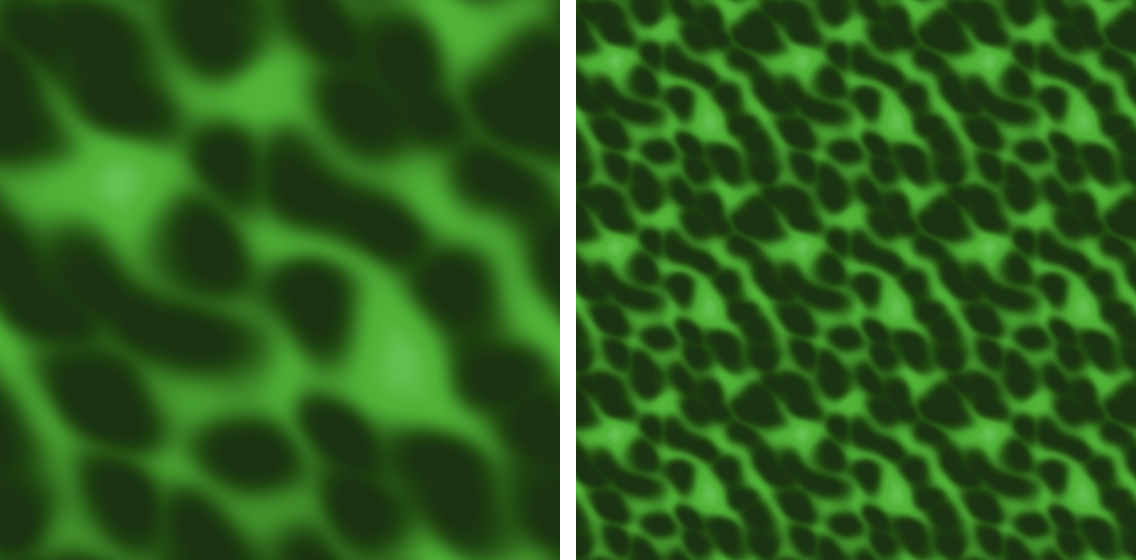
Left: one tile. Right: repeated 3 by 3.
A WebGL 2 fragment shader for this texture:

```glsl
#version 300 es
precision highp float;
// Soft green veins winding between dark, slanted oval cells.
// A smooth cellular distance field, stretched along a diagonal and bent by
// gradient noise, is mapped to a colour ramp. All lattices wrap, so it tiles.

uniform vec2 u_resolution;
out vec4 outColor;

const int   CELLS = 6;              // dark cells per side
const float SLANT = -0.70;          // direction of the long axis, radians
const float STRETCH = 1.22;         // elongation along that axis
const float SOFTNESS = 8.0;         // lower values melt cells together
const int   WARP_PERIOD = 5;        // noise waves per side
const float WARP_AMOUNT = 0.32;     // bend, in cell widths
const int   TONE_PERIOD = 7;
const float TONE_AMOUNT = 0.07;     // uneven vein width

const vec2 MOSS_RANGE = vec2(0.20, 0.42);
const vec2 LEAF_RANGE = vec2(0.33, 0.73);
const vec2 GLOW_RANGE = vec2(0.72, 0.96);

const vec3 DEEP = vec3(0.103, 0.200, 0.070);
const vec3 MOSS = vec3(0.120, 0.270, 0.060);
const vec3 LEAF = vec3(0.310, 0.695, 0.212);
const vec3 GLOW = vec3(0.420, 0.780, 0.360);

// Integer hash: two values in 0..1 for a lattice point and a seed.
vec2 hash2(ivec2 p, int seed) {
    uvec3 v = uvec3(p.x, p.y, seed) * 1664525u + 1013904223u;
    v.x += v.y * v.z; v.y += v.z * v.x; v.z += v.x * v.y;
    v ^= v >> 16u;
    v.x += v.y * v.z; v.y += v.z * v.x; v.z += v.x * v.y;
    return vec2(v.xy >> 8u) / 16777216.0;
}

ivec2 wrap(ivec2 p, int period) {
    return (p % period + period) % period;
}

float slope(ivec2 corner, vec2 offset, int period, int seed) {
    float angle = 6.28319 * hash2(wrap(corner, period), seed).x;
    return dot(vec2(cos(angle), sin(angle)), offset);
}

// Gradient noise that repeats over the unit square.
float gradientNoise(vec2 uv, int period, int seed) {
    vec2 p = uv * float(period);
    ivec2 i = ivec2(floor(p));
    vec2 f = fract(p);
    vec2 w = f * f * f * (f * (f * 6.0 - 15.0) + 10.0);
    float a = slope(i, f, period, seed);
    float b = slope(i + ivec2(1, 0), f - vec2(1, 0), period, seed);
    float c = slope(i + ivec2(0, 1), f - vec2(0, 1), period, seed);
    float d = slope(i + ivec2(1, 1), f - vec2(1, 1), period, seed);
    return mix(mix(a, b, w.x), mix(c, d, w.x), w.y);
}

// Smooth distance to the nearest scattered cell centre, in cell widths.
float cellDistance(vec2 p) {
    vec2 along = vec2(cos(SLANT), sin(SLANT));
    vec2 across = vec2(-along.y, along.x);
    ivec2 home = ivec2(floor(p));
    float sum = 0.0;
    for (int y = -2; y <= 2; y++) {
        for (int x = -2; x <= 2; x++) {
            ivec2 cell = home + ivec2(x, y);
            vec2 v = vec2(cell) + hash2(wrap(cell, CELLS), 11) - p;
            vec2 oval = vec2(dot(v, along) / STRETCH, dot(v, across) * STRETCH);
            sum += exp(-SOFTNESS * length(oval));
        }
    }
    return -log(sum) / SOFTNESS;
}

vec3 ramp(float d) {
    vec3 color = mix(DEEP, MOSS, smoothstep(MOSS_RANGE.x, MOSS_RANGE.y, d));
    color = mix(color, LEAF, smoothstep(LEAF_RANGE.x, LEAF_RANGE.y, d));
    return mix(color, GLOW, smoothstep(GLOW_RANGE.x, GLOW_RANGE.y, d));
}

void main() {
    vec2 uv = gl_FragCoord.xy / u_resolution;
    vec2 warp = vec2(gradientNoise(uv, WARP_PERIOD, 3),
                     gradientNoise(uv, WARP_PERIOD, 5));
    float d = cellDistance(uv * float(CELLS) + WARP_AMOUNT * warp);
    d += TONE_AMOUNT * gradientNoise(uv, TONE_PERIOD, 7);
    outColor = vec4(ramp(d), 1.0);
}
```
